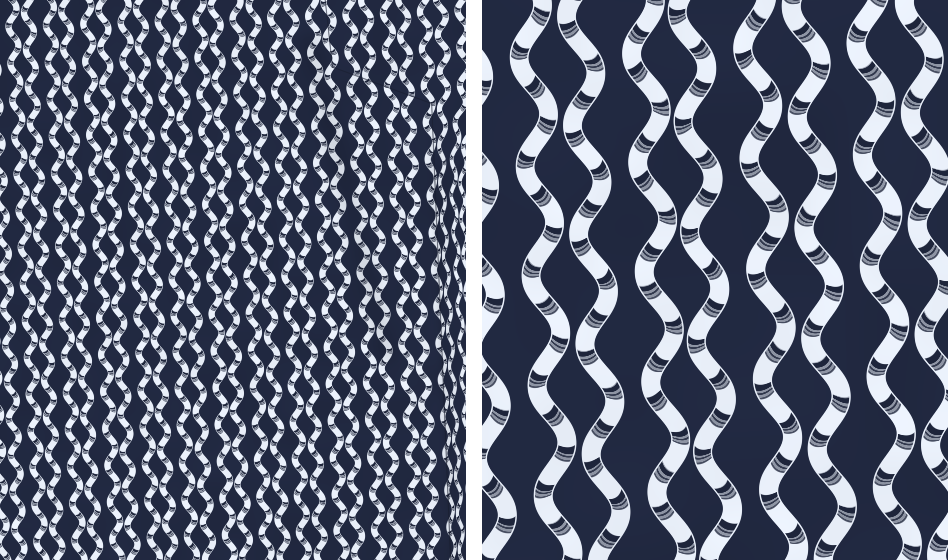
Left: the whole. Right: its middle third, enlarged.
Reproduce this pattern procedurally as a Shadertoy shader.

```glsl
const vec3 NAVY = vec3(0.13, 0.16, 0.255);
const vec3 WHITE = vec3(0.925, 0.95, 0.99);
const float PAIR_WIDTH = 51.5;
const float WAVE_LENGTH = 50.5;

float hash(vec2 p) {
    return fract(sin(dot(p, vec2(127.1, 311.7))) * 43758.55);
}

float noise(vec2 p) {
    vec2 i = floor(p), f = fract(p);
    f = f * f * (3.0 - 2.0 * f);
    return mix(mix(hash(i), hash(i + vec2(1, 0)), f.x),
               mix(hash(i + vec2(0, 1)), hash(i + vec2(1, 1)), f.x), f.y);
}

float segmentDistance(vec2 p, vec2 a, vec2 b) {
    vec2 ab = b - a;
    return length(p - a - ab * clamp(dot(p - a, ab) / dot(ab, ab), 0.0, 1.0));
}

float stripe(float x, float halfWidth, float aa) {
    return 1.0 - smoothstep(halfWidth - aa, halfWidth + aa, abs(x));
}

// Hatched dark marks crossing a strand: a thick bar and two fine lines
float bandInk(float along, float across, float seed, float aa) {
    float t = along / (WAVE_LENGTH / 3.0) + seed;
    float r = hash(vec2(floor(t), seed * 91.0));
    float b = (fract(t) - 0.5) * WAVE_LENGTH / 3.0;
    b += 0.07 * across * across + (r - 0.5) * 0.3 * across;
    float ink = 0.45 * stripe(b, 2.8, aa);
    ink = max(ink, stripe(b + 1.5, 1.0 + 0.5 * r, aa));
    ink = max(ink, 0.9 * stripe(b - 0.9, 0.45, aa));
    ink = max(ink, 0.8 * stripe(b - 2.6, 0.4, aa));
    return ink * stripe(across, 3.7, aa);
}

void mainImage(out vec4 fragColor, in vec2 fragCoord) {
    // The canvas is 768 units high, y pointing down
    float unit = 768.0 / iResolution.y;
    vec2 p = vec2(fragCoord.x, iResolution.y - fragCoord.y) * unit;
    float aa = 0.6 * unit;

    // Cloth tilt, slight wobble and a pinched fold at the right
    float foldX = 588.0 + 0.048 * (p.y - 140.0);
    float pinch = smoothstep(90.0, 280.0, p.y) * smoothstep(-12.0, 12.0, p.x - foldX);
    float squeeze = 1.0 + 0.9 * pinch;
    vec2 q = vec2(p.x - 0.056 * p.y, p.y + 0.035 * p.x);
    q.x += 0.9 * pinch * max(p.x - foldX, 0.0);
    q += 2.0 * vec2(noise(p / 150.0), noise(p / 130.0 + 7.0)) - 1.0;

    // Each column holds two strands swinging against each other
    float column = floor((q.x - 283.5) / PAIR_WIDTH + 0.5);
    float x = q.x - 283.5 - column * PAIR_WIDTH;
    float gap = 11.3 + 0.8 * (hash(vec2(column, 3.0)) - 0.5);
    vec3 color = NAVY * (0.95 + 0.08 * noise(p / 40.0));

    for (float side = -1.0; side < 2.0; side += 2.0) {
        float lead = side < 0.0 ? 7.0 : 0.0;
        float k = 6.2832 / WAVE_LENGTH;
        float phase = k * (q.y - 348.0 + lead);
        float dx = x - side * (gap + 6.1 * cos(phase));
        float slope = -side * 6.1 * k * sin(phase);
        float stretch = 1.0 + slope * slope;
        float across = dx / sqrt(stretch);
        float along = q.y + slope * dx / stretch;
        float seed = hash(vec2(column, side));
        float body = stripe(across, 4.35, aa * squeeze);
        float ink = bandInk(along, across, seed, aa);
        vec3 strand = WHITE * (0.97 + 0.04 * noise(p / 25.0));
        color = mix(color, mix(strand, NAVY * 0.9, ink), body);
    }

    // Stitched seams
    float seam = segmentDistance(p, vec2(446, 0), vec2(456, 92));
    seam = min(seam, segmentDistance(p, vec2(456, 92), vec2(592, 142)));
    seam = min(seam, segmentDistance(p, vec2(592, 142), vec2(618, 768)));
    color = mix(color, NAVY * 0.75, 0.6 * stripe(seam, 0.8, aa));

    // Soft shading along the creases
    float crease = segmentDistance(p, vec2(425, 60), vec2(530, 480)) / 18.0;
    color *= 1.0 - 0.09 * exp(-crease * crease);
    color *= 1.0 - 0.12 * pinch * exp(-abs(p.x - foldX) / 14.0);

    fragColor = vec4(color, 1.0);
}
```
